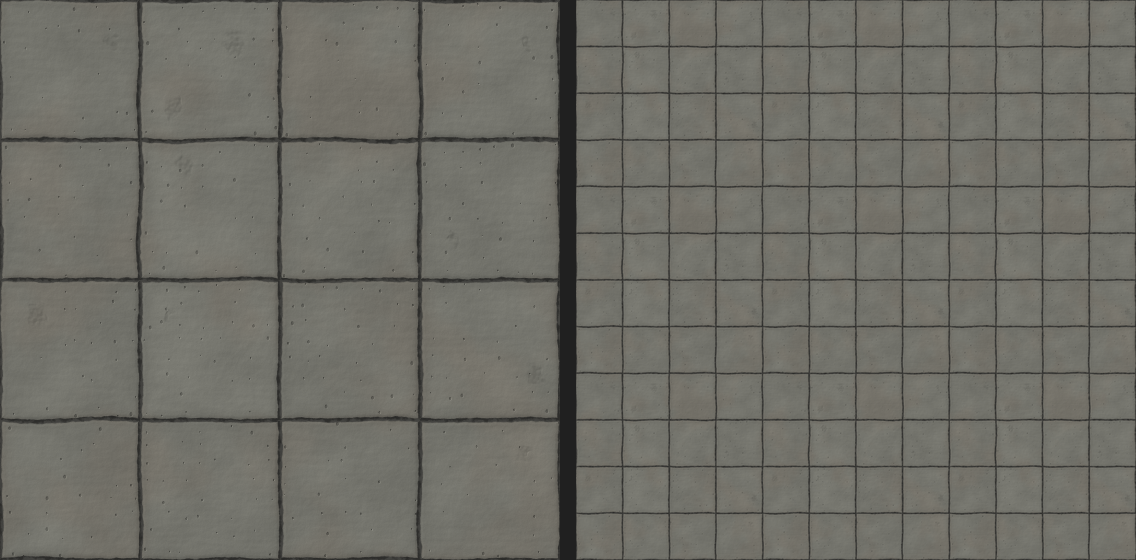
Left: one tile. Right: repeated 3 by 3.
Give the GLSL for this texture, as a three.js fragment shader.

```glsl
// Worn grey concrete paving: a 4 x 4 grid of square slabs with dark, ragged joints.
// Wrapped gradient noise gives the mottling, grain and wobbling joints;
// hashed cells scatter pits and scars, lit from the upper left.

varying vec2 vUv;

const float TILES = 4.0;
const float JOINT_HALF_WIDTH = 0.0145;  // in slab widths
const float EDGE_SOFTNESS = 0.006;
const vec2 LIGHT_STEP = vec2(-0.0009, 0.0009);
const vec3 CONCRETE_HUE = vec3(1.0, 1.0, 0.935);
const vec3 WARM_HUE = vec3(1.015, 0.99, 0.915);
const vec3 JOINT_HUE = vec3(1.0, 0.995, 0.95);

float hash(vec2 p) {
  vec3 q = fract(p.xyx * 0.1031);
  q += dot(q, q.yzx + 33.33);
  return fract((q.x + q.y) * q.z);
}

// Gradient noise that repeats after freq cells, about -0.7 to 0.7
float cornerSlope(vec2 cell, vec2 offset, vec2 freq, float seed) {
  float angle = 6.28319 * hash(mod(cell, freq) + seed);
  return dot(vec2(cos(angle), sin(angle)), offset);
}

float gradNoise(vec2 uv, vec2 freq, float seed) {
  vec2 p = uv * freq;
  vec2 i = floor(p);
  vec2 f = p - i;
  vec2 u = f * f * f * (f * (f * 6.0 - 15.0) + 10.0);
  vec2 e = vec2(1.0, 0.0);
  float low = mix(cornerSlope(i, f, freq, seed),
                  cornerSlope(i + e.xy, f - e.xy, freq, seed), u.x);
  float high = mix(cornerSlope(i + e.yx, f - e.yx, freq, seed),
                   cornerSlope(i + e.xx, f - e.xx, freq, seed), u.x);
  return mix(low, high, u.y);
}

float fbm(vec2 uv, vec2 freq, float seed) {
  float sum = 0.0;
  float amp = 1.0;
  for (int k = 0; k < 4; k++) {
    sum += amp * gradNoise(uv, freq, seed + float(k) * 19.7);
    freq *= 2.0;
    amp *= 0.55;
  }
  return sum;
}

// Soft round marks, at most one per cell and kept inside it
float marks(vec2 uv, float cells, float chance, vec2 radii, float seed) {
  vec2 p = uv * cells;
  vec2 id = mod(floor(p), cells) + seed;
  vec2 random = vec2(hash(id + 11.3), hash(id + 47.9));
  vec2 center = mix(vec2(0.1 + radii.y), vec2(0.9 - radii.y), random);
  float size = hash(id + 83.1);
  float radius = mix(radii.x, radii.y, size * size);
  float dist = length((fract(p) - center) * vec2(1.0, 0.75));
  return step(hash(id), chance) * (1.0 - smoothstep(0.45 * radius, radius, dist));
}

float pits(vec2 uv) {
  return marks(uv, 32.0, 0.42, vec2(0.045, 0.12), 5.2);
}

float scars(vec2 uv) {
  vec2 ragged = vec2(gradNoise(uv, vec2(64.0), 61.4), gradNoise(uv, vec2(64.0), 92.8));
  return marks(uv + 0.016 * ragged, 8.0, 0.16, vec2(0.08, 0.24), 29.6);
}

// Surface height: grain, pits and broken scars
float relief(vec2 uv) {
  float grain = fbm(uv, vec2(64.0), 3.1);
  float broken = gradNoise(uv, vec2(128.0), 71.5);
  return 0.6 * grain - 0.9 * pits(uv) - scars(uv) * (0.55 + 1.6 * broken);
}

void main() {
  vec2 uv = vUv;

  // Slab grid with slow wobble and chipped edges
  vec2 wobble = vec2(gradNoise(uv, vec2(8.0), 13.7), gradNoise(uv, vec2(8.0), 37.1));
  vec2 chips = vec2(fbm(uv, vec2(64.0), 53.3), fbm(uv, vec2(64.0), 107.9));
  vec2 grid = uv * TILES + 0.026 * wobble + 0.006 * chips;
  vec2 offset = fract(grid + 0.5) - 0.5;
  vec2 dist = abs(offset);
  float gap = min(dist.x, dist.y);
  float side = dist.x < dist.y ? -offset.x : offset.y;
  float halfWidth = JOINT_HALF_WIDTH + 0.006 * fbm(uv, vec2(32.0), 23.9);

  // Mottled slab tone with faint horizontal trowel streaks
  float mottle = fbm(uv, vec2(8.0), 7.7);
  float streak = gradNoise(uv, vec2(16.0, 128.0), 41.2);
  float slabShift = hash(mod(floor(grid), TILES) + 9.4) - 0.5;
  float tone = 0.457 + 0.034 * mottle + 0.014 * streak + 0.012 * slabShift;

  // Relief lighting and dirt held in the hollows
  tone += 0.085 * (relief(uv) - relief(uv + LIGHT_STEP));
  tone -= 0.09 * pits(uv) + 0.025 * scars(uv);

  // Patchy grime beside the joints and a thin lit or shaded lip
  float grime = exp(-max(gap - halfWidth, 0.0) * 28.0);
  tone -= grime * (0.045 + 0.06 * mottle);
  float lip = 1.0 - smoothstep(0.0, 0.016, abs(gap - halfWidth - 0.01));
  tone -= 0.022 * lip * sign(side);

  float warmth = smoothstep(-0.1, 0.5, fbm(uv, vec2(4.0), 67.3) + 0.3 * grime);
  vec3 slab = tone * mix(CONCRETE_HUE, WARM_HUE, warmth);

  // Joint filling, deeper under the upper and left walls
  float depth = side / halfWidth + 1.8 * chips.x;
  float jointTone = mix(0.26, 0.175, smoothstep(-0.7, 0.8, depth)) + 0.02 * chips.y;
  float slabMask = smoothstep(-EDGE_SOFTNESS, EDGE_SOFTNESS, gap - halfWidth);

  gl_FragColor = vec4(mix(jointTone * JOINT_HUE, slab, slabMask), 1.0);
}
```
